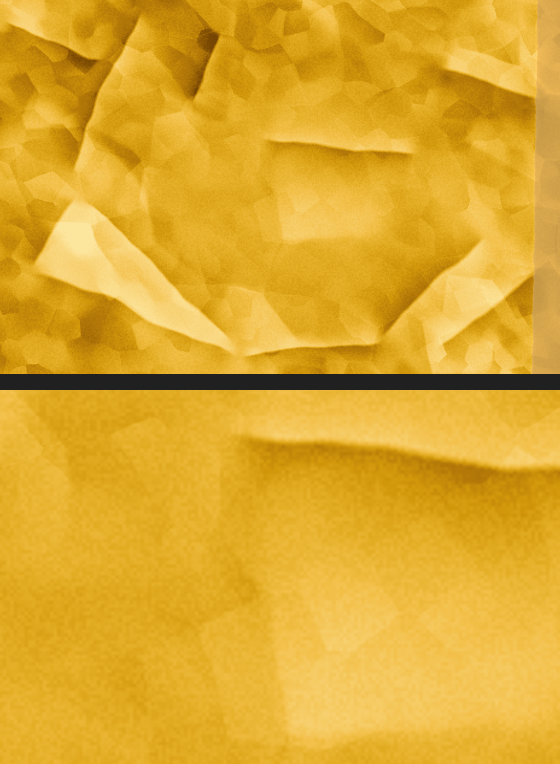
Top, the full canvas; bottom, a detail of the centre.
This texture is drawn by a Shadertoy shader. Its source:

```glsl
// Crumpled golden wrapping paper with sharp folds and a tan strip at the right.
#define CONTRAST 1.12
#define BRIGHTNESS 0.0
#define FOLD_STRENGTH 1.5
#define FACET_SCALE 2.7
#define CREASE_STRENGTH 2.2
#define WARP 0.035
#define GRAIN 0.45
#define STRIP_EDGE 1.422

// Main folds as start.xy, end.xy; the lit side lies left of the direction.
const int FOLDS = 11;
const vec4 folds[FOLDS] = vec4[FOLDS](
    vec4(0.39, 0.97, 0.18, 0.53), vec4(0.59, 0.92, 0.50, 0.70),
    vec4(0.00, 0.94, 0.29, 0.82), vec4(0.19, 0.48, 0.09, 0.28),
    vec4(0.63, 0.08, 0.20, 0.48), vec4(0.08, 0.28, 0.64, 0.05),
    vec4(0.64, 0.05, 1.02, 0.10), vec4(1.30, 0.36, 1.00, 0.10),
    vec4(1.15, 0.07, 1.45, 0.27), vec4(1.17, 0.82, 1.46, 0.73),
    vec4(0.70, 0.63, 1.12, 0.58));

vec3 hash3(vec2 p) {
    vec3 q = fract(p.xyx * vec3(0.1031, 0.1030, 0.0973));
    q += dot(q, q.yxz + 33.33);
    return fract((q.xxy + q.yzz) * q.zyx);
}

float noise(vec2 p) {
    vec2 i = floor(p), f = fract(p);
    f = f * f * (3.0 - 2.0 * f);
    return mix(mix(hash3(i).x, hash3(i + vec2(1, 0)).x, f.x),
               mix(hash3(i + vec2(0, 1)).x, hash3(i + vec2(1, 1)).x, f.x), f.y);
}

float fbm(vec2 p) {
    float sum = 0.0, amp = 0.5;
    for (int i = 0; i < 4; i++) {
        sum += amp * noise(p);
        p = mat2(1.6, 1.2, -1.2, 1.6) * p + 7.3;
        amp *= 0.5;
    }
    return sum / 0.9375;
}

// Tilted Voronoi facets, blended softly or sharply: x = tone, y = crease line.
vec2 facets(vec2 p) {
    vec2 cell = floor(p);
    float sharp = smoothstep(0.3, 0.75, noise(p * 0.9 + 41.0));
    float k = mix(7.0, 65.0, sharp);
    float total = 1e-30, best = 0.0, tone = 0.0;
    for (int y = -1; y <= 1; y++)
    for (int x = -1; x <= 1; x++) {
        vec2 id = cell + vec2(x, y);
        vec3 rnd = hash3(id + 60.0);
        vec2 r = p - id - 0.1 - 0.8 * rnd.xy;
        vec2 tilt = hash3(id + 113.0).xy * 2.0 - 1.0;
        float w = exp(-k * dot(r, r));
        tone += w * (rnd.z * 2.0 - 1.0 + 1.3 * dot(r, tilt));
        total += w;
        best = max(best, w);
    }
    return vec2(tone / total, 2.0 * (1.0 - best / total) * sharp * sharp);
}

// Light on one side of a fold, shade on the other, fading at both ends.
float foldTone(vec2 p, vec4 fold, float width) {
    vec2 along = fold.zw - fold.xy, q = p - fold.xy;
    float h = clamp(dot(q, along) / dot(along, along), 0.0, 1.0);
    float side = (along.x * q.y - along.y * q.x) / length(along);
    float edge = 0.1 * width;
    float taper = smoothstep(0.0, 0.12, h) * smoothstep(1.0, 0.88, h);
    return (2.0 * smoothstep(-edge, edge, side) - 1.0)
         * taper * exp(-length(q - along * h) / width);
}

// Tone in standard deviations to paper colour.
vec3 paperColour(float t) {
    vec3 c = mix(vec3(0.46, 0.27, 0.01), vec3(0.70, 0.47, 0.03), smoothstep(-3.4, -1.7, t));
    c = mix(c, vec3(0.82, 0.59, 0.04), clamp((t + 1.7) / 0.85, 0.0, 1.0));
    c = mix(c, vec3(0.89, 0.68, 0.14), clamp((t + 0.85) / 0.8, 0.0, 1.0));
    c = mix(c, vec3(0.95, 0.75, 0.28), clamp((t + 0.05) / 0.85, 0.0, 1.0));
    c = mix(c, vec3(0.97, 0.82, 0.45), clamp((t - 0.8) / 1.0, 0.0, 1.0));
    return mix(c, vec3(0.99, 0.90, 0.62), clamp((t - 1.9) / 1.6, 0.0, 1.0));
}

void mainImage(out vec4 fragColor, in vec2 fragCoord) {
    vec2 p = fragCoord / iResolution.y;
    vec2 bend = vec2(fbm(p * 4.0 + 3.0), fbm(p * 4.0 + 29.0)) - 0.5;
    vec2 q = p + WARP * 2.0 * bend;

    // The paper is smooth in the middle and rough toward the borders
    float rough = smoothstep(0.2, 0.75, length((p - vec2(0.8, 0.45)) * vec2(1.0, 1.2)));

    // Broad undulation
    float tone = 2.2 * (fbm(q * vec2(2.2, 3.2) + 11.0) - 0.5);

    // Facets of shrinking size
    float scale = FACET_SCALE, amp = 0.75;
    vec2 s = mat2(0.8, 0.6, -0.6, 0.8) * q * vec2(1.0, 1.25);
    for (int i = 0; i < 3; i++) {
        vec2 f = facets(s * scale + float(i) * 17.0 + 20.0);
        float sign = noise(q * 9.0 + float(i) * 5.0) - 0.38;
        tone += amp * (f.x + CREASE_STRENGTH * sign * f.y);
        s = mat2(0.6, 0.8, -0.8, 0.6) * s;
        scale *= 2.3;
        amp = mix(0.22, 0.62, rough) * (i == 0 ? 1.0 : 0.8);
    }

    // Main folds
    for (int i = 0; i < FOLDS; i++) {
        float width = mix(0.04, 0.08, hash3(vec2(i, 7)).x);
        tone += FOLD_STRENGTH * foldTone(q, folds[i], width);
    }

    // Fine fibre grain
    tone += GRAIN * (noise(p * 310.0) - 0.5);
    tone = CONTRAST * tone + BRIGHTNESS;

    // Tan strip with a ragged edge
    float edge = STRIP_EDGE + 0.015 * p.y + 0.008 * (fbm(p * 45.0) - 0.5);
    float strip = smoothstep(-0.002, 0.002, p.x - edge);
    vec3 tan_ = vec3(0.84, 0.65, 0.30) * (1.0 + 0.07 * clamp(tone, -3.0, 2.0));
    vec3 colour = mix(paperColour(tone), tan_, strip);
    colour += 0.05 * exp(-abs(p.x - edge) / 0.003);

    fragColor = vec4(clamp(colour, 0.0, 1.0), 1.0);
}
```
